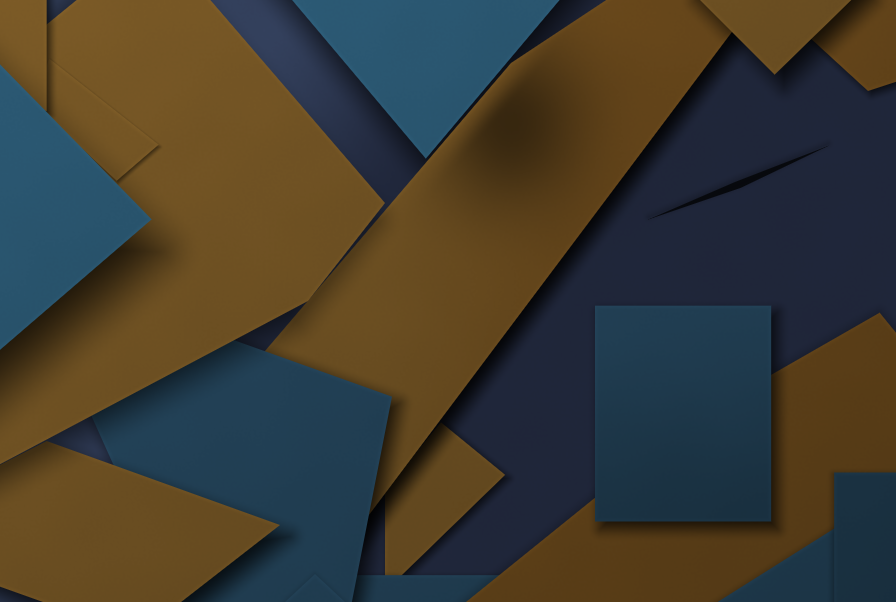
Write a WebGL 2 fragment shader that draws this background.

```glsl
#version 300 es
precision highp float;
// Overlapping sheets of gold, blue and navy paper with soft cast shadows.
uniform vec2 u_resolution;
out vec4 fragColor;

const float HEIGHT = 5.16; // canvas height in layout units, y pointing down
const vec3 NAVY = vec3(0.122, 0.148, 0.225);
const vec3 SLATE = vec3(0.20, 0.25, 0.36);
const vec3 GOLD = vec3(0.455, 0.333, 0.142);
const vec3 OCHRE = vec3(0.43, 0.295, 0.11);
const vec3 AZURE = vec3(0.17, 0.35, 0.455);
const vec3 TEAL = vec3(0.145, 0.275, 0.365);

vec2 hashGradient(vec2 cell) {
  float angle = 6.2832 * fract(sin(dot(cell, vec2(127.1, 311.7))) * 43758.5);
  return vec2(cos(angle), sin(angle));
}

float gradientNoise(vec2 p) {
  vec2 i = floor(p), f = fract(p), e = vec2(1.0, 0.0);
  vec2 w = f * f * f * (f * (f * 6.0 - 15.0) + 10.0);
  float top = mix(dot(hashGradient(i), f), dot(hashGradient(i + e), f - e), w.x);
  float bottom = mix(dot(hashGradient(i + e.yx), f - e.yx),
                     dot(hashGradient(i + e.xx), f - e.xx), w.x);
  return mix(top, bottom, w.y);
}

// Signed distance to a four-cornered polygon, negative inside
float quadDistance(vec2 p, vec2 a, vec2 b, vec2 c, vec2 d) {
  vec2 corners[4] = vec2[4](a, b, c, d);
  float nearest = dot(p - a, p - a), side = 1.0;
  for (int i = 0; i < 4; i++) {
    vec2 start = corners[i], edge = corners[(i + 3) % 4] - start, w = p - start;
    vec2 gap = w - edge * clamp(dot(w, edge) / dot(edge, edge), 0.0, 1.0);
    nearest = min(nearest, dot(gap, gap));
    bvec3 test = bvec3(p.y >= start.y, p.y < start.y + edge.y, edge.x * w.y > edge.y * w.x);
    if (all(test) || !any(test)) side = -side;
  }
  return side * sqrt(nearest);
}

// Lays one sheet over the scene; shadow holds offset.xy, blur and strength
vec3 sheet(vec3 under, vec2 p, vec2 a, vec2 b, vec2 c, vec2 d, vec3 colour, vec4 shadow) {
  float pixel = HEIGHT / u_resolution.y;
  float dist = quadDistance(p, a, b, c, d);
  float shadowDist = quadDistance(p - shadow.xy, a, b, c, d);
  float shade = 1.0 - smoothstep(-shadow.z, shadow.z, shadowDist);
  float rim = 0.06 * (1.0 - smoothstep(0.0, 0.04, abs(dist)));
  float light = 1.06 - 0.022 * p.x - 0.03 * p.y;
  vec3 shaded = under * (1.0 - shadow.w * shade);
  return mix(shaded, colour * (light + rim), clamp(0.5 - dist / pixel, 0.0, 1.0));
}

float softSpot(vec2 p, vec2 centre, vec2 radius) {
  vec2 q = (p - centre) / radius;
  return exp(-dot(q, q));
}

void main() {
  vec2 p = vec2(gl_FragCoord.x, u_resolution.y - gl_FragCoord.y) * HEIGHT / u_resolution.y;
  vec4 soft = vec4(0.08, 0.10, 0.16, 0.75);
  vec4 crisp = vec4(0.03, 0.03, 0.07, 0.7);

  // Navy ground with a narrow slit
  vec3 col = mix(SLATE, NAVY, smoothstep(2.4, 4.6, p.x + 0.6 * p.y));
  col = sheet(col, p, vec2(5.56, 1.88), vec2(6.3, 1.56), vec2(7.1, 1.25), vec2(6.35, 1.61),
              NAVY * 0.25, vec4(0.0, -0.02, 0.06, 0.3));

  // Top blue wedge, small gold corner and the diagonal band
  col = sheet(col, p, vec2(2.2, -0.36), vec2(3.65, 1.36), vec2(5.1, -0.36), vec2(3.65, -2.0),
              AZURE, vec4(0.04, 0.1, 0.25, 0.8));
  col = sheet(col, p, vec2(3.78, 3.62), vec2(4.33, 4.07), vec2(3.3, 5.07), vec2(3.3, 4.2),
              GOLD, crisp);
  col = sheet(col, p, vec2(4.38, 0.54), vec2(7.75, -1.69), vec2(3.0, 4.63), vec2(1.8, 3.56),
              mix(GOLD, OCHRE, smoothstep(3.0, 5.5, p.x)), vec4(0.09, 0.06, 0.12, 0.85));
  float onBand = smoothstep(0.0, 0.25, dot(p - vec2(3.65, 1.36), vec2(0.76, 0.65)));
  col *= 1.0 - 0.48 * onBand * softSpot(p, vec2(4.35, 1.05), vec2(0.65, 0.7));

  // Top right gold corners
  col = sheet(col, p, vec2(6.6, 0.01), vec2(7.44, 0.78), vec2(8.6, 0.4), vec2(8.0, -1.0),
              OCHRE, crisp);
  col = sheet(col, p, vec2(5.9, -0.1), vec2(6.64, 0.64), vec2(7.4, -0.1), vec2(6.64, -0.8),
              GOLD, soft);

  // Lower blue sheets and the lower left gold sheet
  col = sheet(col, p, vec2(2.5, 4.93), vec2(4.6, 4.93), vec2(4.6, 5.6), vec2(2.5, 5.6),
              TEAL, crisp);
  col = sheet(col, p, vec2(0.2, 2.27), vec2(3.36, 3.4), vec2(2.93, 5.6), vec2(1.7, 5.6),
              TEAL, vec4(0.06, 0.06, 0.14, 0.75));
  col = sheet(col, p, vec2(2.7, 4.92), vec2(3.0, 5.2), vec2(2.7, 5.6), vec2(2.4, 5.2),
              TEAL, vec4(0.0, 0.0, 0.05, 0.2));
  col = sheet(col, p, vec2(0.4, 3.78), vec2(2.4, 4.5), vec2(1.18, 5.45), vec2(-1.2, 4.6),
              GOLD, soft);

  // Large left gold sheet, its flap and the corner strip
  col = sheet(col, p, vec2(1.33, -0.55), vec2(3.3, 1.74), vec2(2.64, 2.58), vec2(-12.0, 10.34),
              GOLD, vec4(-0.13, 0.14, 0.3, 0.75));
  col = sheet(col, p, vec2(0.42, 0.5), vec2(1.36, 1.24), vec2(1.0, 1.55), vec2(0.3, 0.9),
              GOLD, vec4(0.01, 0.02, 0.03, 0.5));
  col = sheet(col, p, vec2(-0.5, -0.5), vec2(0.4, -0.5), vec2(0.4, 0.95), vec2(-0.5, 0.95),
              GOLD, crisp);
  col = sheet(col, p, vec2(-1.0, -0.47), vec2(1.3, 1.88), vec2(-1.0, 3.86), vec2(-3.0, 1.5),
              AZURE * 0.95, vec4(0.06, 0.28, 0.4, 0.75));

  // Right gold sheet, lower right blues and the upright rectangle
  col = sheet(col, p, vec2(7.54, 2.68), vec2(10.0, 5.7), vec2(3.4, 5.64), vec2(5.9, 3.62),
              OCHRE, vec4(0.0, 0.0, 0.1, 0.35));
  col = sheet(col, p, vec2(6.0, 5.255), vec2(7.4, 4.373), vec2(8.5, 5.0), vec2(8.0, 6.0),
              TEAL, vec4(0.0, 0.0, 0.06, 0.3));
  col = sheet(col, p, vec2(7.15, 4.05), vec2(8.2, 4.05), vec2(8.2, 5.6), vec2(7.15, 5.6),
              TEAL * 0.9, vec4(0.0, 0.02, 0.07, 0.5));
  col = sheet(col, p, vec2(5.1, 2.62), vec2(6.61, 2.62), vec2(6.61, 4.47), vec2(5.1, 4.47),
              TEAL * mix(1.03, 0.87, smoothstep(2.6, 4.5, p.y)), vec4(0.05, 0.06, 0.12, 0.75));

  // Faint paper texture
  col *= 1.0 + 0.02 * gradientNoise(p * 2.0) + 0.012 * gradientNoise(p * 40.0);
  fragColor = vec4(col, 1.0);
}
```
